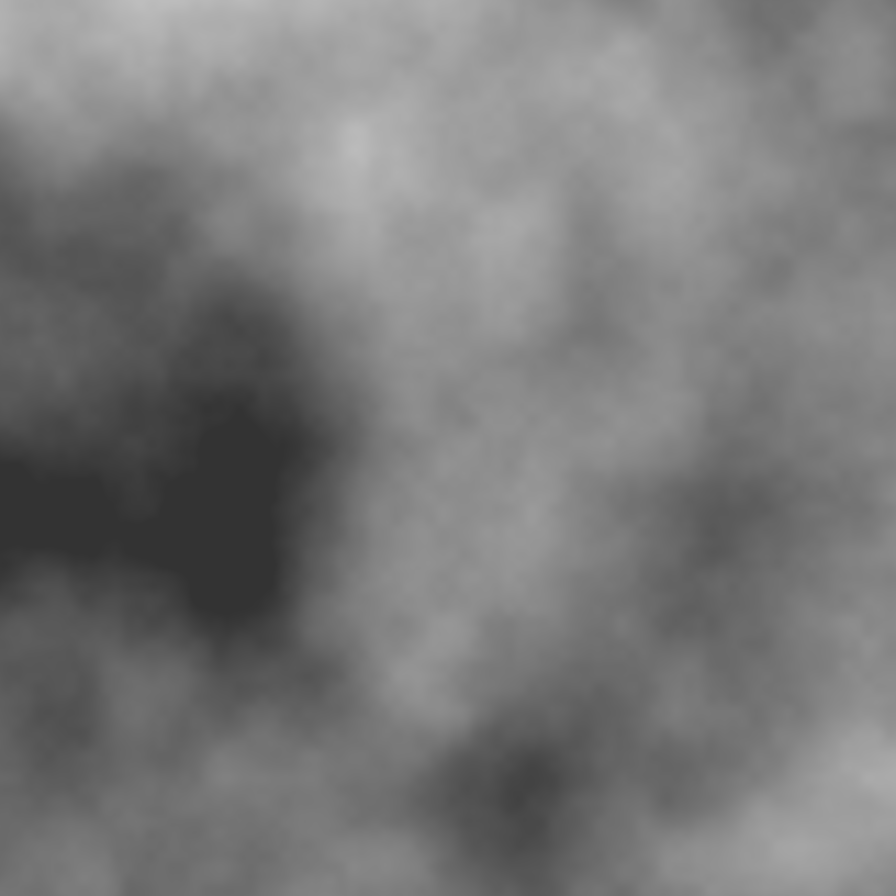
Reproduce this texture procedurally as a three.js fragment shader.

```glsl
// Soft grey cloud: broad light and dark masses, bent by value noise,
// with fractal value noise laid over them for the smoky mottling.
// Everything is in canvas units; the noise uses a hash without sine.
#define MID_TONE 0.45
#define CLOUD_SCALE 5.0
#define CLOUD_CONTRAST 0.21
#define CLOUD_GAIN 0.5
#define WARP_SCALE 4.0
#define WARP_AMOUNT 0.15
#define OCTAVES 5

varying vec2 vUv;

float hash(vec2 cell) {
  vec3 h = fract(vec3(cell.xyx) * 0.1031);
  h += dot(h, h.yzx + 33.33);
  return fract((h.x + h.y) * h.z);
}

// Value noise with quintic easing, centred on zero.
float valueNoise(vec2 p) {
  vec2 cell = floor(p);
  vec2 f = fract(p);
  vec2 ease = f * f * f * (f * (f * 6.0 - 15.0) + 10.0);
  float low = mix(hash(cell), hash(cell + vec2(1.0, 0.0)), ease.x);
  float high = mix(hash(cell + vec2(0.0, 1.0)), hash(cell + vec2(1.0)), ease.x);
  return mix(low, high, ease.y) - 0.5;
}

float fractalNoise(vec2 p) {
  float sum = 0.0;
  float amplitude = 1.0;
  for (int i = 0; i < OCTAVES; i++) {
    sum += amplitude * valueNoise(p);
    p = p * 2.0 + vec2(17.3, 9.7);
    amplitude *= CLOUD_GAIN;
  }
  return sum;
}

// Soft elliptical patch, one at its centre and fading outwards.
float mass(vec2 p, vec2 centre, vec2 radius) {
  vec2 d = (p - centre) / radius;
  return exp(-dot(d, d));
}

// Lit areas: the upper bank, its lower fold, a middle shaft and a corner.
float lightMasses(vec2 p) {
  return 0.24 * mass(p, vec2(0.32, 1.02), vec2(0.50, 0.24))
       + 0.14 * mass(p, vec2(0.64, 0.76), vec2(0.26, 0.20))
       + 0.13 * mass(p, vec2(0.61, 0.40), vec2(0.10, 0.20))
       + 0.18 * mass(p, vec2(1.02, 0.06), vec2(0.20, 0.16));
}

// Shaded areas: deep on the left, fainter at the right and below.
float darkMasses(vec2 p) {
  return 0.20 * mass(p, vec2(0.02, 0.58), vec2(0.20, 0.26))
       + 0.21 * mass(p, vec2(0.29, 0.42), vec2(0.15, 0.24))
       + 0.13 * mass(p, vec2(0.58, 0.06), vec2(0.20, 0.16))
       + 0.14 * mass(p, vec2(0.00, 0.18), vec2(0.12, 0.12))
       + 0.06 * mass(p, vec2(0.83, 0.45), vec2(0.15, 0.25))
       + 0.14 * mass(p, vec2(1.00, 1.00), vec2(0.13, 0.20));
}

void main() {
  // Bend the masses so that their outlines turn irregular.
  vec2 warp = vec2(valueNoise(vUv * WARP_SCALE + 31.0),
                   valueNoise(vUv * WARP_SCALE + 57.0));
  vec2 bent = vUv + WARP_AMOUNT * warp;

  // Combine the broad tones with the mottling.
  float tone = MID_TONE + lightMasses(bent) - darkMasses(bent);
  tone += CLOUD_CONTRAST * fractalNoise(vUv * CLOUD_SCALE + 3.0);
  gl_FragColor = vec4(vec3(clamp(tone, 0.2, 0.76)), 1.0);
}
```
